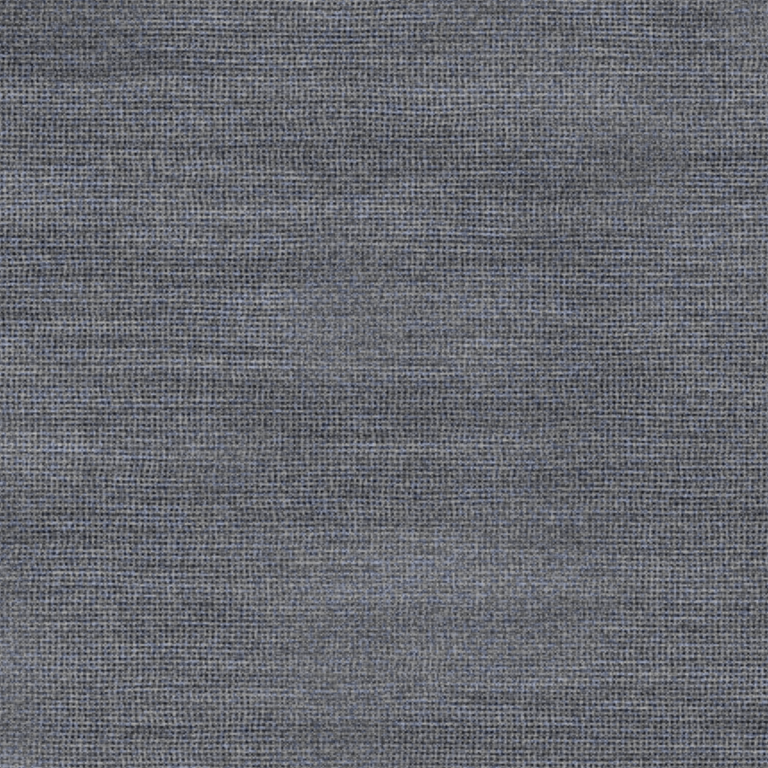
Write a three.js fragment shader that draws this texture.

```glsl
varying vec2 vUv;

const float TAU = 6.2831853;
const vec2 THREADS = vec2(132.0, 138.0);    // warp and weft threads per canvas
const vec2 FIBRE_SCALE = vec2(430.0, 450.0);
const vec2 WANDER = vec2(0.55, 0.55);       // thread drift, in thread widths
const float FIBRE_CONTRAST = 0.25;
const float STREAK_CONTRAST = 0.05;
const float BAND_CONTRAST = 0.075;
const float MOTTLE_CONTRAST = 0.035;
const vec3 GAP_COLOR = vec3(0.180, 0.186, 0.212);
const vec3 YARN_COLOR = vec3(0.558, 0.564, 0.586);
const vec3 BLUE_TINT = vec3(-0.028, -0.008, 0.045);
const vec3 WARM_TINT = vec3(0.014, 0.010, -0.012);

float hash(vec2 p) {
  vec3 q = fract(vec3(p.xyx) * 0.1031);
  q += dot(q, q.yzx + 33.33);
  return fract((q.x + q.y) * q.z);
}

float noise(vec2 p) {
  vec2 cell = floor(p);
  vec2 f = fract(p);
  f = f * f * (3.0 - 2.0 * f);
  float low = mix(hash(cell), hash(cell + vec2(1.0, 0.0)), f.x);
  float high = mix(hash(cell + vec2(0.0, 1.0)), hash(cell + vec2(1.0)), f.x);
  return mix(low, high, f.y);
}

// Noise that runs along one thread and is independent of its neighbours
float threadNoise(float along, float id, float seed) {
  float cell = floor(along);
  float f = smoothstep(0.0, 1.0, along - cell);
  vec2 key = vec2(cell + seed, id + seed);
  return mix(hash(key), hash(key + vec2(1.0, 0.0)), f);
}

// Rounded ridge, brightest where the coordinate is whole
float ridge(float t) {
  return 0.5 + 0.5 * cos(TAU * t);
}

void main() {
  // Slightly crooked thread grid
  vec2 drift = vec2(noise(vUv * vec2(12.0, 40.0) + 11.0),
                    noise(vUv * vec2(9.0, 20.0) + 47.0)) - 0.5;
  vec2 weave = vUv * THREADS + drift * WANDER;
  float weftId = floor(weave.y + 0.5);
  float warpId = floor(weave.x + 0.5);
  float gapId = floor(weave.y);

  // Yarn thickness varies along each thread
  float weftTone = threadNoise(vUv.x * 11.0, weftId, 71.0);
  float weftKnots = threadNoise(vUv.x * 130.0, weftId, 131.0);
  float warpTone = threadNoise(vUv.y * 18.0, warpId, 211.0);
  float gapTone = threadNoise(vUv.x * 9.0, gapId, 307.0);
  float weftStrength = 0.56 + 0.26 * weftTone + 0.16 * weftKnots;
  float warpStrength = 0.34 + 0.38 * gapTone + 0.20 * warpTone;

  // Worn patches soften the open grid
  float wear = smoothstep(0.50, 0.85, noise(vUv * vec2(7.0, 5.0) + 5.0));
  float openness = (1.0 - weftStrength * ridge(weave.y))
                 * (1.0 - warpStrength * ridge(weave.x));
  float cover = mix(1.0 - openness, 0.62, 0.08 + 0.35 * wear);

  // Fibre grain, thread streaks, horizontal bands and broad mottling
  float fibre = noise(vUv * FIBRE_SCALE) - 0.5;
  float streak = (weftTone - 0.5) * ridge(weave.y);
  float band = 0.6 * noise(vUv * vec2(3.0, 44.0) + 83.0)
             + 0.6 * noise(vUv * vec2(2.0, 17.0) + 29.0) - 0.6;
  float mottle = noise(vUv * vec2(8.0, 7.0) + 61.0) - 0.5;
  float shade = fibre * FIBRE_CONTRAST + streak * STREAK_CONTRAST
              + band * BAND_CONTRAST + mottle * MOTTLE_CONTRAST;

  // Blue and warm flecks dyed into the yarn
  float dye = noise(vUv * vec2(190.0, 230.0) + 19.0);
  float blue = smoothstep(0.52, 0.85, 0.75 * dye + 0.25 * weftTone);
  float warm = smoothstep(0.50, 0.20, dye);
  vec3 tint = BLUE_TINT * blue + WARM_TINT * warm;

  vec3 color = mix(GAP_COLOR, YARN_COLOR, cover) + shade + tint * (0.4 + 0.6 * cover);
  gl_FragColor = vec4(clamp(color, 0.0, 1.0), 1.0);
}
```
